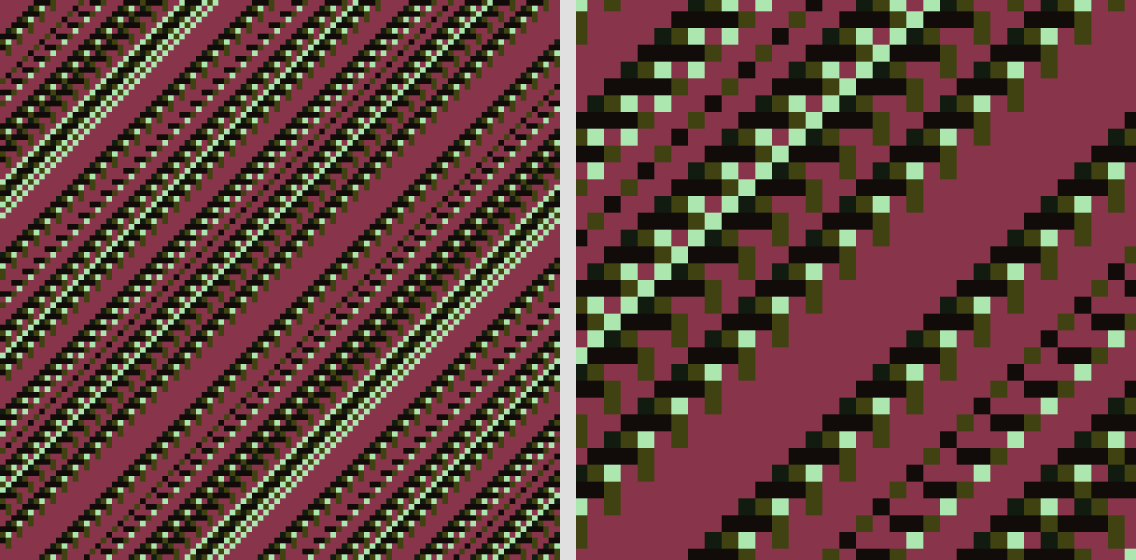
Left, the full canvas; right, a detail of the centre.
Reproduce this pattern procedurally as a Shadertoy shader.

```glsl
// Diagonal woven stripes of dark, olive and mint cells on a maroon ground.

const vec3 MAROON = vec3(0.535, 0.205, 0.295);
const vec3 BLACK  = vec3(0.065, 0.045, 0.040);
const vec3 SHADE  = vec3(0.070, 0.105, 0.060);
const vec3 OLIVE  = vec3(0.250, 0.260, 0.065);
const vec3 MINT   = vec3(0.680, 0.905, 0.690);

// Strand positions along the diagonal, in cells, grouped by weave
const int ROPES[9]    = int[](8, 24, 36, 47, 60, 66, 75, 85, 96);
const int DASHES[3]   = int[](28, 34, 90);
const int BEADS[3]    = int[](18, 54, 77);
const int CHECKERS[5] = int[](32, 36, 38, 63, 87);
const int DOTS[2]     = int[](14, 80);

// Cell ranks, higher ones lie on top: 0 ground, 1 olive, 2 shade, 3 black, 4 mint

// Thick strand: black dash on even rows, shade, olive and mint on odd rows
int rope(int k, bool odd) {
    if (odd) return k == 0 ? 4 : k == -2 ? 2 : (k == -1 || k == 2) ? 1 : 0;
    return (k >= -2 && k <= 0) ? 3 : k == 1 ? 1 : 0;
}

// Thick strand without its mint cell
int dash(int k, bool odd) {
    return min(rope(k, odd), 3) * int(!(odd && k == 0));
}

// Thin strand: mint cells with a short black tail
int bead(int k, bool odd) {
    if (odd) return k == 0 ? 4 : 0;
    return (k == -2 || k == -1) ? 3 : k == 0 ? 1 : 0;
}

vec3 weave(vec2 uv) {
    ivec2 cell = ivec2(floor(vec2(uv.x, 1.0 - uv.y) * 100.0));
    bool odd = (cell.y & 1) == 1;
    int along = (cell.x + cell.y + 100) % 100;

    int rank = 0;
    for (int i = 0; i < 9; i++) rank = max(rank, rope(along - ROPES[i], odd));
    for (int i = 0; i < 3; i++) {
        rank = max(rank, dash(along - DASHES[i], odd));
        rank = max(rank, bead(along - BEADS[i], odd));
    }
    for (int i = 0; i < 5; i++) if (along == CHECKERS[i]) rank = 4;
    for (int i = 0; i < 2; i++) if (along == DOTS[i]) rank = max(rank, odd ? 3 : 1);

    return rank == 4 ? MINT : rank == 3 ? BLACK : rank == 2 ? SHADE
         : rank == 1 ? OLIVE : MAROON;
}

void mainImage(out vec4 fragColor, in vec2 fragCoord) {
    // Average a 3 by 3 grid of samples to smooth the cell edges
    vec3 color = vec3(0.0);
    for (int j = 0; j < 3; j++)
        for (int i = 0; i < 3; i++) {
            vec2 offset = (vec2(i, j) - 1.0) / 3.0;
            color += weave((fragCoord + offset) / iResolution.y);
        }
    fragColor = vec4(color / 9.0, 1.0);
}
```
